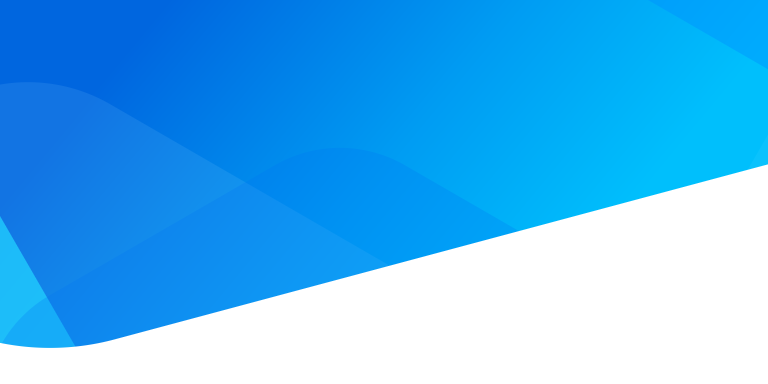
This background is drawn by a Shadertoy shader. Its source:

```glsl
// Overlapping translucent sheets with rounded corners on a blue-to-cyan slab.
// Each sheet is a rounded triangle or half plane, tinted over a diagonal
// three-stop gradient; the tilted slab is then cut out against white.

const vec3 PAPER = vec3(1.0);
const vec3 DEEP_BLUE = vec3(0.0, 0.40, 0.875);
const vec3 MID_BLUE = vec3(0.0, 0.61, 0.95);
const vec3 BRIGHT_CYAN = vec3(0.0, 0.75, 0.99);

// Sheet tints: rgb colour and opacity
const vec4 HAZE_TINT = vec4(0.60, 0.85, 1.0, 0.12);
const vec4 CYAN_TINT = vec4(0.13, 0.82, 1.0, 0.75);
const vec4 SHADE_TINT = vec4(0.0, 0.45, 0.95, 0.25);
const vec4 CORNER_TINT = vec4(0.0, 0.55, 1.0, 0.40);
const vec4 GLINT_TINT = vec4(1.0, 1.0, 1.0, 0.04);

// Gradient axis (pointing right and down) and its stops
const vec2 GRADIENT_AXIS = vec2(0.77, -0.64);
const vec3 GRADIENT_STOPS = vec3(0.339, 1.042, 1.615);

// Corner radii, in canvas heights
const float SLAB_RADIUS = 0.651;
const float HAZE_RADIUS = 0.427;
const float SHADE_RADIUS = 0.339;

float cross2(vec2 a, vec2 b) {
    return a.x * b.y - a.y * b.x;
}

// x: squared distance to segment ab, y: signed side
vec2 edgeInfo(vec2 p, vec2 a, vec2 b, float winding) {
    vec2 e = b - a, v = p - a;
    vec2 d = v - e * clamp(dot(v, e) / dot(e, e), 0.0, 1.0);
    return vec2(dot(d, d), winding * cross2(v, e));
}

float roundedTriangle(vec2 p, vec2 a, vec2 b, vec2 c, float radius) {
    float winding = sign(cross2(b - a, a - c));
    vec2 d = min(min(edgeInfo(p, a, b, winding), edgeInfo(p, b, c, winding)),
                 edgeInfo(p, c, a, winding));
    return -sqrt(d.x) * sign(d.y) - radius;
}

float halfPlane(vec2 p, vec2 point, vec2 outward) {
    return dot(p - point, outward);
}

// Antialiased coverage over one pixel
float coverage(float d) {
    return clamp(0.5 - d * iResolution.y, 0.0, 1.0);
}

vec3 tint(vec3 base, vec4 sheet, float d) {
    return mix(base, sheet.rgb, sheet.a * coverage(d));
}

vec3 gradient(vec2 p) {
    float t = dot(p - vec2(0.0, 1.0), GRADIENT_AXIS);
    vec3 s = GRADIENT_STOPS;
    vec3 color = mix(DEEP_BLUE, MID_BLUE, clamp((t - s.x) / (s.y - s.x), 0.0, 1.0));
    return mix(color, BRIGHT_CYAN, clamp((t - s.y) / (s.z - s.y), 0.0, 1.0));
}

void mainImage(out vec4 fragColor, in vec2 fragCoord) {
    // Canvas spans 2 by 1
    vec2 p = fragCoord / iResolution.xy * vec2(2.0, 1.0);

    // Shapes
    float haze = roundedTriangle(p, vec2(0.073, 0.359), vec2(1.635, -0.543),
                                 vec2(-1.042, -0.284), HAZE_RADIUS);
    float shade = roundedTriangle(p, vec2(0.885, 0.276), vec2(0.299, -0.0625),
                                  vec2(1.667, -0.175), SHADE_RADIUS);
    float slab = roundedTriangle(p, vec2(0.130, 0.745), vec2(2.646, 1.419),
                                 vec2(-0.52, 2.04), SLAB_RADIUS);
    float cyan = halfPlane(p, vec2(0.0, 0.4375), vec2(0.866, 0.5));
    float corner = halfPlane(p, vec2(1.6875, 1.0), vec2(-0.5, -0.866));
    float glint = halfPlane(p, vec2(1.953, 0.568), vec2(-0.866, 0.5));

    // Layers, back to front
    vec3 color = gradient(p);
    color = tint(color, HAZE_TINT, haze);
    color = tint(color, CYAN_TINT, cyan);
    color = tint(color, SHADE_TINT, shade);
    color = tint(color, CORNER_TINT, corner);
    color = tint(color, GLINT_TINT, glint);

    fragColor = vec4(mix(PAPER, color, coverage(slab)), 1.0);
}
```
